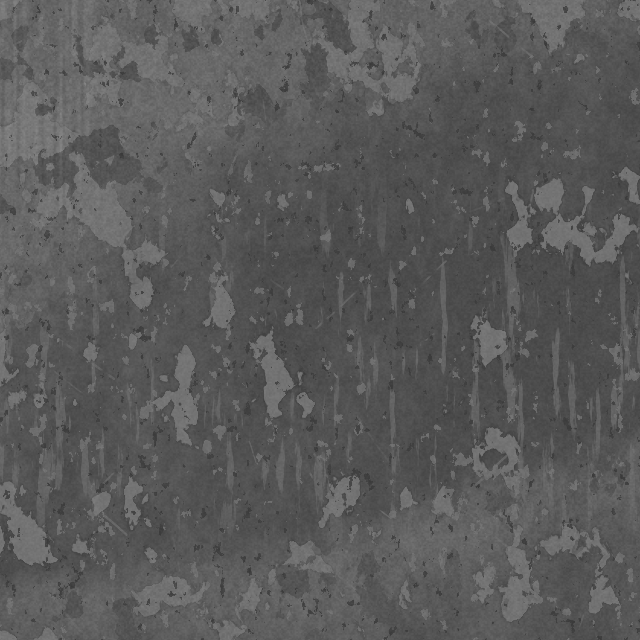
Give the GLSL for this texture, as a Shadertoy shader.

```glsl
// Draws a worn grey wall with flaking pale paint, grime, vertical runs and scratches.

const float DARK_WALL = 0.305;
const float WORN_WALL = 0.395;
const float PALE_PAINT = 0.475;
const float DEEP_PIT = 0.235;
const float CHIP_LEVEL = 0.69;      // higher leaves fewer pale chips
const float CHIP_EDGE = 0.022;
const float HOLE_LEVEL = 0.665;     // higher leaves fewer dark holes
const float GRAIN = 0.075;
const vec2 CHIP_SCALE = vec2(17.0, 13.0);
const vec2 RUN_SCALE = vec2(75.0, 11.0);
const int SCRATCHES = 48;

float hash(vec2 p) {
    vec3 q = fract(vec3(p.xyx) * 0.1031);
    q += dot(q, q.yzx + 33.33);
    return fract((q.x + q.y) * q.z);
}

float noise(vec2 p) {
    vec2 cell = floor(p), f = fract(p);
    f = f * f * (3.0 - 2.0 * f);
    float low = mix(hash(cell), hash(cell + vec2(1, 0)), f.x);
    float high = mix(hash(cell + vec2(0, 1)), hash(cell + vec2(1, 1)), f.x);
    return mix(low, high, f.y);
}

float fbm(vec2 p) {
    float sum = 0.0, weight = 0.5;
    for (int i = 0; i < 6; i++) {
        sum += weight * noise(p);
        p = mat2(0.96, 0.28, -0.28, 0.96) * p * 2.03 + 17.3;
        weight *= 0.52;
    }
    return sum;
}

float segmentDistance(vec2 p, vec2 a, vec2 b) {
    vec2 ab = b - a;
    return length(p - a - ab * clamp(dot(p - a, ab) / dot(ab, ab), 0.0, 1.0));
}

// Broad worn zones: the upper left corner and a rising band at the bottom.
float wornZone(vec2 p) {
    float wobble = 0.25 * (fbm(p * 4.0) - 0.5);
    float corner = smoothstep(-0.1, 0.17, p.y - 0.53 - 0.42 * p.x + wobble);
    float height = p.y - 0.06 - 0.08 * p.x - 0.17 * p.x * p.x + wobble * 0.6;
    float band = smoothstep(0.08, -0.01, height) * mix(0.45, 1.0, smoothstep(-0.18, 0.0, height));
    return max(corner, band * 0.85);
}

// Thin pale scratches, mostly steep, broken up along their length.
float scratchMask(vec2 p, float pixel) {
    float mask = 0.0;
    for (int i = 0; i < SCRATCHES; i++) {
        vec2 seed = vec2(float(i) * 3.7, 11.0);
        vec2 start = vec2(hash(seed), hash(seed + 5.1));
        float angle = 1.45 + 2.2 * (hash(seed + 9.4) - 0.5);
        float reach = mix(0.02, 0.11, pow(hash(seed + 2.6), 2.0));
        vec2 bend = vec2(0.004 * (noise(p * 25.0 + seed) - 0.5), 0.0);
        float d = segmentDistance(p + bend, start, start + reach * vec2(cos(angle), sin(angle)));
        float width = mix(0.0003, 0.0011, hash(seed + 7.7));
        float line = 1.0 - smoothstep(width, width + pixel, d);
        mask = max(mask, line * mix(0.25, 0.85, hash(seed + 4.2)));
    }
    return mask * smoothstep(0.2, 0.6, noise(p * 110.0));
}

void mainImage(out vec4 fragColor, in vec2 fragCoord) {
    vec2 p = fragCoord / iResolution.y;
    float pixel = 1.0 / iResolution.y;
    float worn = wornZone(p);
    float middle = smoothstep(0.1, 0.25, p.y) * smoothstep(0.8, 0.5, p.y);

    // Mottled wall under the paint, with rubbed haze.
    float cloud = fbm(p * vec2(9.0, 7.0) + 31.0) - 0.5;
    float rub = fbm(p * vec2(70.0, 45.0) + 8.0) - 0.5;
    float leftHaze = 0.25 * smoothstep(0.75, 0.1, p.x) * middle;
    float tone = mix(DARK_WALL, WORN_WALL, clamp(worn + leftHaze + 0.9 * cloud + 0.7 * rub, -0.1, 1.25));

    // Vertical runs in the middle of the wall.
    float run = fbm(p * RUN_SCALE + 3.0) + 0.25 * (fbm(p * 6.0 + 60.0) - 0.5);
    tone = mix(tone, 0.42, 0.75 * middle * smoothstep(0.63, 0.72, run));

    // Pale paint left in ragged islands, gathered in clusters.
    vec2 warp = 0.012 * vec2(noise(p * 45.0), noise(p * 45.0 + 19.0));
    float cluster = 0.3 * (fbm(p * 4.5 + 77.0) - 0.5);
    float paint = fbm((p + warp) * CHIP_SCALE + 40.0) + cluster + 0.11 * worn;
    float chips = smoothstep(CHIP_LEVEL, CHIP_LEVEL + CHIP_EDGE, paint);
    float rim = smoothstep(CHIP_LEVEL - 0.035, CHIP_LEVEL, paint) - chips;
    tone -= 0.03 * max(rim, 0.0);
    tone = mix(tone, PALE_PAINT - 0.02 * worn, 0.85 * chips);

    // Small pale flecks.
    float fleck = fbm(p * vec2(62.0, 46.0) + 90.0) + cluster * 0.5;
    tone = mix(tone, 0.455, 0.8 * smoothstep(0.71, 0.74, fleck));

    // Dark holes through the worn zones and scattered deep pits.
    float hole = fbm((p + warp) * vec2(24.0, 19.0) + 120.0) - cluster * 0.6;
    tone = mix(tone, DARK_WALL, 0.85 * worn * smoothstep(HOLE_LEVEL, HOLE_LEVEL + 0.025, hole));
    float pit = fbm(p * vec2(95.0, 70.0) + 150.0);
    tone = mix(tone, DEEP_PIT, 0.8 * smoothstep(0.73, 0.77, pit));

    // Brushed vertical streaks in the upper left corner.
    float brush = noise(vec2(p.x * 210.0, p.y * 5.0)) * noise(vec2(p.x * 38.0 + 4.0, p.y * 2.0));
    float brushed = smoothstep(0.19, 0.1, p.x) * smoothstep(0.55, 0.85, p.y);
    tone += 0.13 * brushed * (brush - 0.15);

    // Scratches and fine grain.
    tone = mix(tone, 0.46, 0.75 * scratchMask(p, pixel));
    float grain = 0.6 * noise(p * 420.0) + 0.4 * noise(p * 190.0 + 50.0) - 0.5;
    tone += GRAIN * grain * mix(0.8, 1.25, worn);

    fragColor = vec4(vec3(clamp(tone, 0.2, 0.53)), 1.0);
}
```
